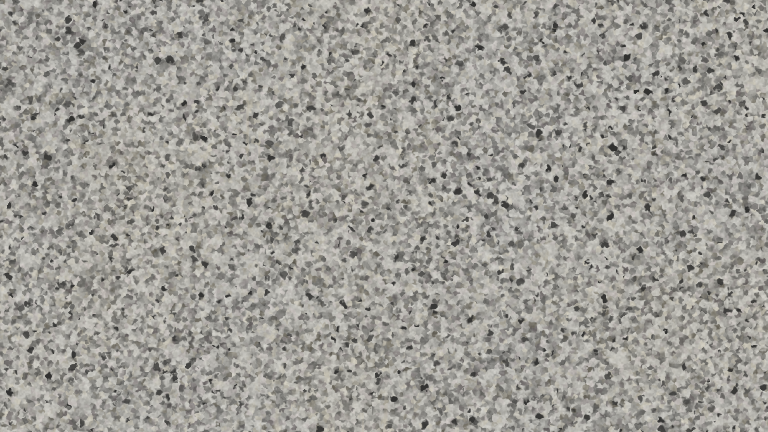
Reproduce this texture procedurally as a WebGL 2 fragment shader.

```glsl
#version 300 es
precision highp float;

#define GRAIN_DENSITY 108.0
#define FLECK_DENSITY 50.0
#define FLECK_CHANCE 0.25
#define GRAIN_SHARPNESS 6.5
#define LIGHT_TONE 0.765
#define TONE_RANGE 0.38
#define FINE_CONTRAST 0.15
#define WARM_TINT vec3(0.016, 0.004, -0.024)
#define FLECK_COLOUR vec3(0.19, 0.19, 0.185)

uniform vec2 u_resolution;
out vec4 fragColor;

// Integer hash giving three independent values in 0..1
vec3 hash3(vec2 cell, uint seed) {
    uvec3 v = uvec3(ivec3(ivec2(cell), int(seed)));
    v = v * 1664525u + 1013904223u;
    v.x += v.y * v.z;
    v.y += v.z * v.x;
    v.z += v.x * v.y;
    v ^= v >> 16u;
    v.x += v.y * v.z;
    v.y += v.z * v.x;
    v.z += v.x * v.y;
    return vec3(v >> 8u) / 16777216.0;
}

float valueNoise(vec2 p, uint seed) {
    vec2 cell = floor(p);
    vec2 f = fract(p);
    f = f * f * (3.0 - 2.0 * f);
    float bottom = mix(hash3(cell, seed).x, hash3(cell + vec2(1, 0), seed).x, f.x);
    float top = mix(hash3(cell + vec2(0, 1), seed).x, hash3(cell + vec2(1, 1), seed).x, f.x);
    return mix(bottom, top, f.y);
}

vec2 warp(vec2 p, float frequency, uint seed) {
    return vec2(valueNoise(p * frequency, seed), valueNoise(p * frequency, seed + 1u)) - 0.5;
}

// Mineral colour: mostly pale, with fewer grey, beige and mauve grains
vec3 mineral(vec3 h) {
    float tone = LIGHT_TONE - TONE_RANGE * pow(1.0 - h.x, 1.9);
    vec3 colour = tone * vec3(1.005, 1.0, 0.968);
    colour += WARM_TINT * smoothstep(0.72, 1.0, h.y);
    colour += vec3(0.012, -0.006, 0.004) * smoothstep(0.3, 0.0, h.y);
    return colour;
}

// Soft-edged cellular grains
vec3 grains(vec2 p) {
    vec2 cell = floor(p);
    vec3 sum = vec3(0.0);
    float total = 0.0;
    for (int y = -1; y <= 1; y++) {
        for (int x = -1; x <= 1; x++) {
            vec2 id = cell + vec2(x, y);
            vec2 offset = id + hash3(id, 11u).xy - p;
            float weight = exp(-GRAIN_SHARPNESS * dot(offset, offset));
            sum += weight * mineral(hash3(id, 12u));
            total += weight;
        }
    }
    return sum / total;
}

// Coverage of scattered, irregular dark flecks
float flecks(vec2 p, float chance) {
    vec2 cell = floor(p);
    float cover = 0.0;
    for (int y = -1; y <= 1; y++) {
        for (int x = -1; x <= 1; x++) {
            vec2 id = cell + vec2(x, y);
            vec3 place = hash3(id, 21u);
            vec3 look = hash3(id, 22u);
            vec2 d = p - id - place.xy;
            float angle = look.x * 6.2832;
            float c = cos(angle), s = sin(angle);
            d = mat2(c, -s, s, c) * d * vec2(0.85, 1.2);
            float radius = mix(0.16, 0.44, look.y * look.y);
            float shape = 1.0 - smoothstep(-0.12, 0.12, length(d) - radius);
            float strength = mix(0.4, 1.0, look.z);
            cover = max(cover, shape * strength * step(place.z, chance));
        }
    }
    return cover;
}

void main() {
    vec2 p = gl_FragCoord.xy / u_resolution.y;

    // Ragged grain outlines
    vec2 ragged = p + warp(p, 170.0, 31u) * 0.008;
    vec3 colour = grains(ragged * GRAIN_DENSITY);

    // Fine crystalline texture
    float fine = valueNoise(p * 150.0, 41u) * 0.55 + valueNoise(p * 250.0, 42u) * 0.45;
    colour += (fine - 0.5) * FINE_CONTRAST;

    // Broad drifts of warmth
    float drift = valueNoise(p * 3.5, 51u) * 0.6 + valueNoise(p * 13.0, 52u) * 0.4;
    colour += WARM_TINT * (drift - 0.45) * 0.5;

    // Rare faint upright beige streaks
    float streak = smoothstep(0.82, 0.97, valueNoise(p * vec2(75.0, 6.0), 61u));
    streak *= smoothstep(0.62, 0.85, valueNoise(p * vec2(5.0, 3.0), 62u));
    colour = mix(colour, vec3(0.74, 0.71, 0.64), streak * 0.4);

    // Dark mica, gathered in loose clusters
    float cluster = mix(0.6, 1.4, valueNoise(p * 24.0, 71u));
    float dark = flecks(ragged * FLECK_DENSITY, FLECK_CHANCE * cluster);
    colour = mix(colour, FLECK_COLOUR, dark);

    fragColor = vec4(clamp(colour, 0.0, 1.0), 1.0);
}
```
